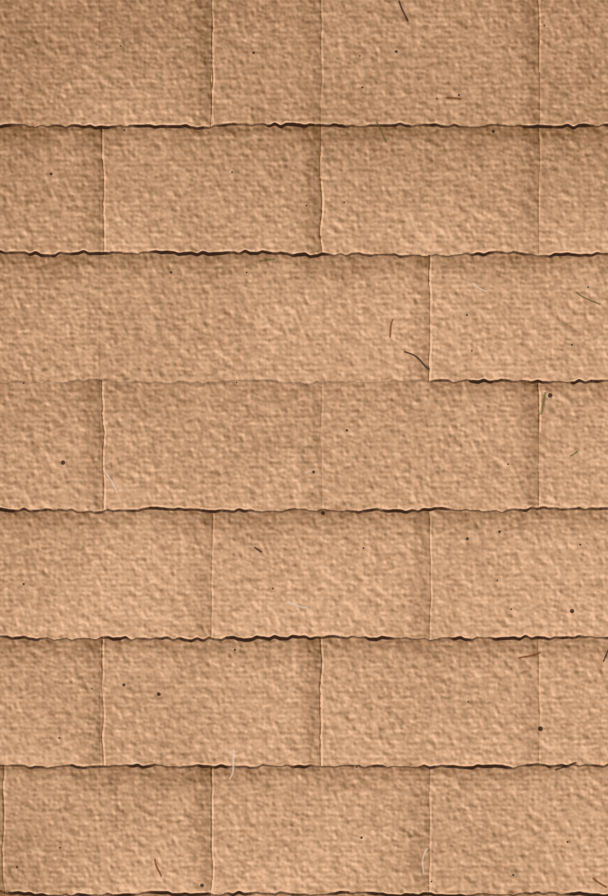
This texture is drawn by a WebGL 2 fragment shader. Its source:

```glsl
#version 300 es
precision highp float;
// Weathered tan shingle wall: seven staggered courses of rough, cracked tiles.
uniform vec2 u_resolution;
out vec4 outColor;

const float COURSES = 7.0;
const float SEAM_SHIFT = 0.02;     // in courses
const float HALF_TILE = 0.1217;    // lengths are in canvas heights
const float JOINT_SHIFT = -0.0065;
const float FIRST_JOINT = 0.004;
const vec3 DARK_TAN = vec3(0.30, 0.17, 0.05);
const vec3 LIGHT_TAN = vec3(0.87, 0.69, 0.54);
const vec3 SEAM_COLOR = vec3(0.20, 0.12, 0.08);
const vec3 MARK_COLORS[4] = vec3[4](vec3(0.40, 0.20, 0.06), vec3(0.36, 0.33, 0.16),
                                    vec3(0.13, 0.08, 0.04), vec3(0.90, 0.82, 0.76));
// Strength of the three joints in each course, bottom to top
const vec3 JOINT_STRENGTH[7] = vec3[7](vec3(0.8, 1.0, 0.7), vec3(0.9, 1.0, 0.5),
    vec3(0.0, 0.7, 0.8), vec3(1.0, 0.5, 1.1), vec3(0.0, 0.0, 1.1),
    vec3(0.9, 1.1, 0.7), vec3(0.0, 0.6, 0.9));

float hash(vec2 p) {
  vec3 q = fract(vec3(p.xyx) * 0.1031);
  q += dot(q, q.yzx + 33.33);
  return fract((q.x + q.y) * q.z);
}

float noise(vec2 p) {
  vec2 i = floor(p), f = fract(p);
  f = f * f * (3.0 - 2.0 * f);
  return mix(mix(hash(i), hash(i + vec2(1, 0)), f.x),
             mix(hash(i + vec2(0, 1)), hash(i + vec2(1, 1)), f.x), f.y);
}

float fbm(vec2 p) {
  float sum = 0.0, amp = 0.5;
  for (int i = 0; i < 4; i++) {
    sum += amp * noise(p);
    p = p * 2.03 + 17.3;
    amp *= 0.5;
  }
  return sum;
}

float stroke(float d, float halfWidth, float px) {
  return 1.0 - smoothstep(halfWidth - px, halfWidth + px, abs(d));
}

float segmentDistance(vec2 p, vec2 a, vec2 b) {
  vec2 pa = p - a, ba = b - a;
  return length(pa - ba * clamp(dot(pa, ba) / dot(ba, ba), 0.0, 1.0));
}

// Rough plaster, lit from the upper right; turned layers hide the noise lattice
float plasterHeight(vec2 p) {
  vec2 q = mat2(0.8, 0.6, -0.6, 0.8) * p;
  vec2 r = mat2(0.92, -0.39, 0.39, 0.92) * p;
  return noise(q * 175.0 + 40.0) + 0.65 * noise(r * 310.0 + 400.0);
}

float plasterTone(vec2 p, float reach) {
  vec2 toLight = reach * vec2(0.6, 0.8);
  float relief = plasterHeight(p - toLight) - plasterHeight(p + toLight);
  return 0.33 * relief + 0.17 * (plasterHeight(p + 2.7) - 0.82);
}

// Tone change around a vertical joint; d is positive on its right
float jointTone(float d, float ragged, float px) {
  float lip = stroke(d - 0.0012, 0.0010, px);
  float crease = stroke(d + 0.0008, 0.0007, px);
  float shade = (1.0 - smoothstep(0.003, 0.012 + 0.04 * ragged, -d)) * step(d, 0.0);
  return 0.26 * lip * smoothstep(0.2, 0.5, ragged) - 0.45 * ragged * crease - 0.16 * shade;
}

float jointOffset(float x, float index) {
  return x - max(JOINT_SHIFT + index * HALF_TILE, FIRST_JOINT);
}

float courseJoints(vec2 p, int course, float ragged, float px) {
  bool top = course == 6;
  float odd = top ? 1.0 : float(course & 1);
  float j = clamp(round(((p.x - JOINT_SHIFT) / HALF_TILE - odd) * 0.5), 0.0, 2.0);
  float x = p.x + 0.005 * (fbm(vec2(p.y * 35.0, j)) - 0.47);
  float tone = JOINT_STRENGTH[course][int(j)] * jointTone(jointOffset(x, odd + 2.0 * j), ragged, px);
  return tone + (top ? 0.9 * jointTone(jointOffset(x, 2.0), ragged, px) : 0.0);
}

// Hairline creases where hidden edges show through
float ghostCreases(vec2 p, float px) {
  float d = abs(abs(p.x - 0.204) - 0.093);
  return stroke(d, 0.0006, px) * smoothstep(0.35, 0.7, noise(vec2(p.y * 16.0, 4.0)));
}

// The seam under the fifth course is nearly closed left of its last joint
float seamStrength(float seam, float x) {
  float open = seam == 4.0 ? mix(0.25, 1.0, smoothstep(0.476, 0.484, x)) : 1.0;
  return open * step(seam, 6.5);
}

vec3 addSpecks(vec3 color, vec2 p, float px) {
  vec2 cell = floor(p * 24.0);
  vec2 center = (cell + 0.2 + 0.6 * vec2(hash(cell + 3.0), hash(cell + 8.0))) / 24.0;
  float radius = mix(0.0007, 0.0026, pow(hash(cell + 14.0), 4.0));
  float speck = stroke(length(p - center), radius, px) * step(hash(cell), 0.16);
  return mix(color, MARK_COLORS[2], 0.75 * speck);
}

vec3 addScratches(vec3 color, vec2 p, float width, float px) {
  vec2 bent = p + 0.008 * (vec2(noise(p * 50.0), noise(p * 50.0 + 31.0)) - 0.5);
  for (int i = 0; i < 20; i++) {
    float id = float(i);
    vec2 start = vec2(hash(vec2(id, 2.0)) * width, hash(vec2(id, 5.0)));
    float angle = 6.2832 * hash(vec2(id, 11.0));
    float reach = mix(0.008, 0.035, hash(vec2(id, 19.0)));
    float d = segmentDistance(bent, start, start + reach * vec2(cos(angle), sin(angle)));
    color = mix(color, MARK_COLORS[i % 4], 0.65 * stroke(d, 0.001, px));
  }
  return color;
}

void main() {
  vec2 p = gl_FragCoord.xy / u_resolution.y;
  float px = 1.0 / u_resolution.y;
  float ragged = fbm(p * 22.0);

  // Courses and their signed distance to the nearest seam, positive above
  float row = floor(p.y * COURSES + 0.5);
  float wobble = 0.007 * (fbm(vec2(p.x * 18.0, row * 7.0)) - 0.47);
  wobble += 0.003 * (noise(vec2(p.x * 150.0, row * 5.0)) - 0.5);
  float level = (p.y + wobble) * COURSES - SEAM_SHIFT;
  float seam = round(level);
  float d = (level - seam) / COURSES;
  float open = seamStrength(seam, p.x);
  int course = clamp(int(floor(level)), 0, 6);

  // Broad stains, weave and plaster; each tile is lighter at its foot
  float tone = 0.845 + 0.24 * (fbm(p * 6.0) - 0.47) + plasterTone(p, 0.0013);
  tone += 0.03 * sin(p.y * 1100.0) + 0.012 * sin(p.x * 1000.0) + 0.07 * (0.5 - fract(level));
  tone -= 0.13 * smoothstep(0.7, 1.0, p.y) + 0.08 * (1.0 - smoothstep(0.0, 0.12, p.x));

  // Overlap shadow below each seam, broken bright lip above it
  float smear = noise(vec2((p.x - p.y) * 45.0, p.y * 9.0));
  float wear = fbm(vec2(p.x * 45.0, seam * 13.0));
  tone -= 0.19 * open * (1.0 - smoothstep(0.0, 0.014 + 0.03 * smear, -d)) * step(d, 0.0);
  tone += 0.26 * open * smoothstep(0.25, 0.55, wear) * stroke(d - 0.0018, 0.0012, px);
  tone += courseJoints(p, course, ragged, px) - 0.08 * ghostCreases(p, px);
  vec3 color = mix(DARK_TAN, LIGHT_TAN, clamp(tone, 0.0, 1.12));

  // Thin, broken seam line
  float gap = stroke(d + 0.0008, 0.0006 + 0.0018 * wear, px);
  color = mix(color, SEAM_COLOR, gap * open * mix(0.4, 0.95, smoothstep(0.3, 0.6, wear)));

  color = addSpecks(color, p, px);
  color = addScratches(color, p, u_resolution.x / u_resolution.y, px);
  outColor = vec4(color, 1.0);
}
```
